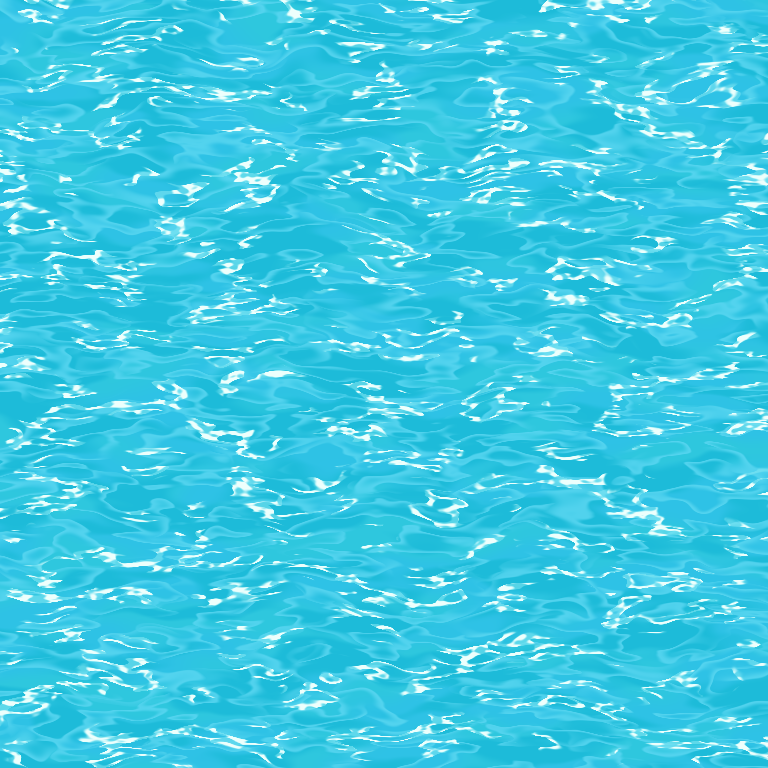
Reproduce this texture procedurally as a Shadertoy shader.

```glsl
#define DEEP  vec3(0.115, 0.735, 0.850)
#define BLUE  vec3(0.180, 0.760, 0.900)
#define AQUA  vec3(0.180, 0.780, 0.870)
#define LIGHT vec3(0.340, 0.835, 0.940)
#define PALE  vec3(0.520, 0.910, 0.955)
#define GLINT vec3(0.930, 1.000, 0.990)
#define RIPPLE_SCALE vec2(9.0, 32.0)
#define GLINT_SCALE  vec2(17.0, 62.0)
#define GRAIN_SCALE  vec2(68.0, 165.0)
#define BEND 0.026

// Unit gradient from a hashed lattice cell
vec2 gradient(vec2 cell) {
    vec3 h = fract(cell.xyx * vec3(0.1031, 0.1030, 0.0973));
    h += dot(h, h.yzx + 33.33);
    float angle = 6.2832 * fract((h.x + h.y) * h.z);
    return vec2(cos(angle), sin(angle));
}

float noise(vec2 p) {
    vec2 i = floor(p), f = p - i;
    vec2 u = f * f * f * (f * (f * 6.0 - 15.0) + 10.0);
    vec2 e = vec2(1.0, 0.0);
    float low = mix(dot(gradient(i), f), dot(gradient(i + e), f - e), u.x);
    float high = mix(dot(gradient(i + e.yx), f - e.yx),
                     dot(gradient(i + 1.0), f - 1.0), u.x);
    return mix(low, high, u.y);
}

// Two octaves, the second turned a little to hide the lattice
float ripple(vec2 p) {
    return noise(p) + 0.45 * noise(mat2(1.9, 0.35, -0.25, 2.1) * p + 17.3);
}

// Band with one crisp edge and one soft edge
float crest(float height, float width) {
    return smoothstep(-0.3 * width, 0.0, height) * (1.0 - smoothstep(0.0, width, height));
}

void mainImage(out vec4 fragColor, in vec2 fragCoord) {
    vec2 uv = fragCoord / iResolution.y;

    // Bend the surface so that streaks curve and tilt
    vec2 p = uv + BEND * vec2(noise(uv * vec2(9.0, 17.0) + 3.7),
                              noise(uv * vec2(6.0, 8.0) + 41.2));
    p.y += 0.25 * BEND * noise(uv * vec2(23.0, 31.0) + 70.6);

    // Body of the water
    float broad = noise(uv * vec2(3.0, 5.0) + 11.4);
    float wave = ripple(p * RIPPLE_SCALE * 0.8 + 90.1);
    vec3 mid = mix(BLUE, AQUA, smoothstep(-0.2, 0.3, noise(p * vec2(7.0, 19.0) + 55.8)));
    vec3 color = mix(DEEP, mid, smoothstep(-0.16, 0.12, wave + 0.35 * broad));

    // Translucent veils along the ripples
    float patches = noise(p * vec2(8.0, 17.0) + 27.5) + 0.3 * broad;
    float wide = crest(ripple(p * RIPPLE_SCALE + 5.3) - 0.07, 0.24);
    float fine = crest(ripple(p * GLINT_SCALE * 0.8 + 63.9) - 0.06, 0.26);
    float veil = max(wide * smoothstep(-0.2, 0.2, patches),
                     fine * smoothstep(-0.15, 0.2, -patches + 0.1));
    color = mix(color, LIGHT, 0.9 * veil);

    // Bright crests, broken into fine grains
    float cluster = smoothstep(-0.06, 0.18, noise(p * vec2(12.0, 25.0) + 34.6) + 0.25 * patches);
    float streak = crest(ripple(p * GLINT_SCALE + 81.7) - 0.08, 0.30) * cluster;
    float grain = smoothstep(-0.16, 0.16, noise(p * GRAIN_SCALE + 8.2));
    color = mix(color, PALE, smoothstep(0.12, 0.60, streak) * (0.55 + 0.45 * grain));
    color = mix(color, GLINT, smoothstep(0.22, 0.62, streak) * grain);

    fragColor = vec4(color, 1.0);
}
```
